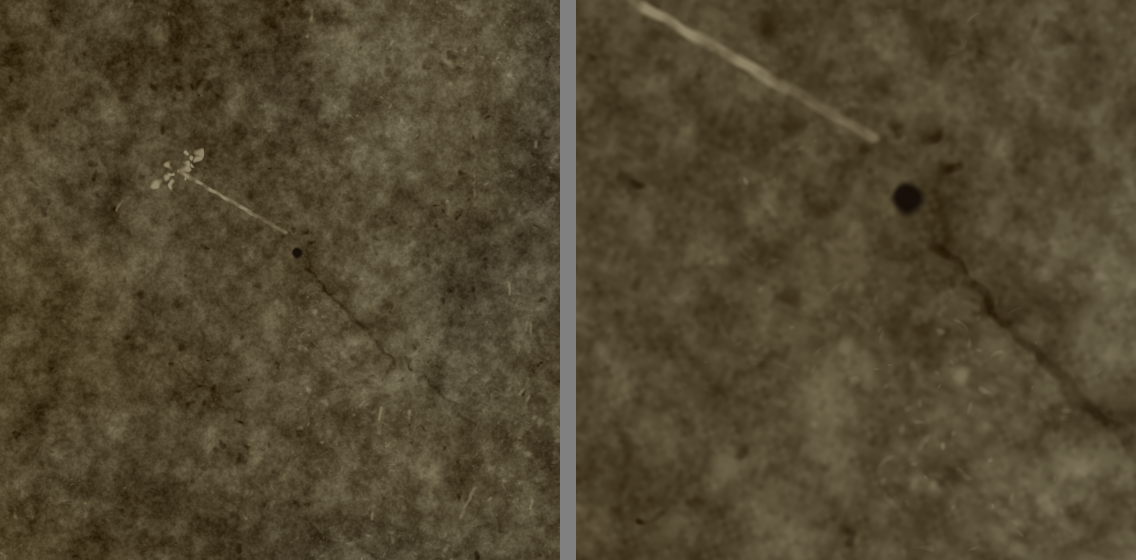
Left, the full canvas; right, a detail of the centre.
Give the GLSL for this texture, as a three.js fragment shader.

```glsl
// Weathered brown plaster wall with stains, chalky scratches, pits and a nail hole.
varying vec2 vUv;

#define MEAN_TONE 0.45
#define MOTTLE 0.17
#define GRAIN 0.21
#define RAGGED 0.007
#define FLECK_LIFT 0.42
#define PIT_DEPTH 0.42
#define SCRATCHES 18
#define CHIPS 16
#define DARK_EARTH vec3(0.21, 0.167, 0.088)
#define PALE_EARTH vec3(0.44, 0.405, 0.305)
#define CHALK vec3(0.64, 0.60, 0.48)
#define HOLE vec3(0.07, 0.04, 0.02)

float hash(vec2 p) {
  vec3 q = fract(vec3(p.xyx) * 0.1031);
  q += dot(q, q.yzx + 33.33);
  return fract((q.x + q.y) * q.z);
}

vec2 hash2(vec2 p) { return vec2(hash(p), hash(p + 47.3)); }

// Smooth noise from -1 to 1
float noise(vec2 p) {
  vec2 i = floor(p), f = fract(p);
  f = f * f * (3.0 - 2.0 * f);
  float low = mix(hash(i), hash(i + vec2(1.0, 0.0)), f.x);
  float high = mix(hash(i + vec2(0.0, 1.0)), hash(i + 1.0), f.x);
  return 2.0 * mix(low, high, f.y) - 1.0;
}

// Four turned octaves with slow falloff
float layers(vec2 p) {
  float sum = 0.0, amp = 1.0;
  for (int i = 0; i < 4; i++) {
    sum += amp * noise(p);
    p = mat2(1.64, 1.27, -1.27, 1.64) * p + 17.7;
    amp *= 0.87;
  }
  return sum;
}

// Cellular spots: a share of the cells holds one round spot each
float specks(vec2 p, float share) {
  vec2 cell = floor(p);
  float spot = 0.0;
  for (int y = -1; y <= 1; y++) {
    for (int x = -1; x <= 1; x++) {
      vec2 c = cell + vec2(x, y);
      float pick = hash(c + 5.1);
      float radius = mix(0.15, 0.5, pick / share);
      float d = length(p - c - hash2(c + 23.0));
      spot = max(spot, step(pick, share) * smoothstep(radius, radius * 0.2, d));
    }
  }
  return spot;
}

float blob(vec2 p, vec2 center, vec2 size) {
  vec2 d = (p - center) / size;
  return exp(-dot(d, d));
}

float stroke(vec2 p, vec2 a, vec2 b, float width) {
  vec2 d = b - a;
  float h = clamp(dot(p - a, d) / dot(d, d), 0.0, 1.0);
  return smoothstep(width, width * 0.2, length(p - a - d * h));
}

void main() {
  vec2 p = vUv;
  vec2 wobble = vec2(noise(p * 75.0), noise(p * 75.0 + 31.0));
  vec2 ragged = p + RAGGED * wobble;
  vec2 drift = p + 0.025 * vec2(noise(p * 13.0), noise(p * 13.0 + 8.0)) + 0.5 * RAGGED * wobble;

  // Mottled ground, lighter to the right
  float tone = MEAN_TONE + MOTTLE * layers(p * vec2(4.3, 3.2) + 2.0) + GRAIN * layers(p * 31.0 + 60.0);
  tone += 0.16 * (p.x - 0.5) - 0.12 * smoothstep(0.3, 0.0, p.y);

  // Soft stains and worn patches
  float stain = blob(drift, vec2(0.23, 0.82), vec2(0.025, 0.27));
  stain += blob(drift, vec2(0.33, 0.93), vec2(0.02, 0.13));
  stain += blob(drift, vec2(0.37, 0.46), vec2(0.05, 0.09));
  stain += blob(drift, vec2(0.50, 0.05), vec2(0.15, 0.05));
  stain += blob(drift, vec2(0.60, 0.97), vec2(0.09, 0.02));
  stain += blob(drift, vec2(0.12, 0.50), vec2(0.03, 0.06));
  tone -= 0.25 * stain;
  tone += 0.32 * blob(drift, vec2(0.38, 0.20), vec2(0.025, 0.035));
  tone += 0.25 * blob(drift, vec2(0.27, 0.79), vec2(0.02, 0.06));
  tone += 0.20 * blob(drift, vec2(0.62, 0.89), vec2(0.10, 0.05));

  // Pale flecks and dark pits gather in patches
  float patches = noise(p * 9.0 + 70.0);
  float worn = smoothstep(-0.5, 0.7, patches + 0.9 * (p.x - 0.5));
  tone += FLECK_LIFT * worn * (specks(ragged * 52.0, 0.18) + 0.6 * specks(ragged * 105.0 + 9.0, 0.22));
  tone -= PIT_DEPTH * smoothstep(0.5, -0.6, patches) * specks(ragged * 43.0 + 200.0, 0.16);

  // Faint dark creases
  float crease = stroke(ragged, vec2(0.55, 0.52), vec2(0.70, 0.355), 0.006);
  crease += 0.7 * stroke(ragged, vec2(0.72, 0.36), vec2(0.85, 0.24), 0.007);
  crease += 0.7 * stroke(ragged, vec2(0.32, 0.35), vec2(0.43, 0.245), 0.006);
  crease += 0.6 * stroke(ragged, vec2(0.57, 0.30), vec2(0.68, 0.325), 0.005);
  tone -= 0.30 * crease;

  // Long scratch, chips at its head, and short scattered scratches
  float broken = smoothstep(-0.7, 0.5, noise(p * 90.0 + 4.0));
  float chalk = 0.75 * (0.35 + 0.65 * broken) * stroke(p + 0.2 * RAGGED * wobble, vec2(0.32, 0.694), vec2(0.51, 0.585), 0.005);
  for (int i = 0; i < CHIPS; i++) {
    vec2 r = hash2(vec2(float(i), 3.0));
    vec2 chip = mix(vec2(0.28, 0.665), vec2(0.36, 0.73), r.x) + vec2(-0.012, 0.016) * (2.0 * r.y - 1.0);
    float size = mix(0.004, 0.011, hash(r * 91.0));
    chalk = max(chalk, 0.8 * smoothstep(size, size * 0.3, length(ragged - chip)));
  }
  for (int i = 0; i < SCRATCHES; i++) {
    vec2 r = hash2(vec2(float(i), 12.0)), s = hash2(vec2(float(i), 29.0));
    vec2 start = vec2(sqrt(r.x), r.y);
    float angle = 1.6 - 0.9 * s.x * s.x;
    vec2 end = start + mix(0.012, 0.07, s.y * s.y) * vec2(cos(angle), sin(angle));
    chalk = max(chalk, 0.42 * broken * stroke(p + 0.3 * RAGGED * wobble, start, end, 0.0045));
  }

  // Colour: browner to the left, greyer to the right
  float warmth = 0.45 - p.x + 0.4 * noise(p * 6.0 + 40.0);
  vec3 color = mix(DARK_EARTH, PALE_EARTH, max(tone, -0.55));
  color += warmth * vec3(0.008, 0.0, -0.018);
  color = mix(color, CHALK, chalk);
  float hole = smoothstep(0.012, 0.006, length(p + 0.3 * RAGGED * wobble - vec2(0.531, 0.549)));
  color = mix(color, HOLE, 0.92 * hole);
  gl_FragColor = vec4(clamp(color, 0.0, 1.0), 1.0);
}
```
